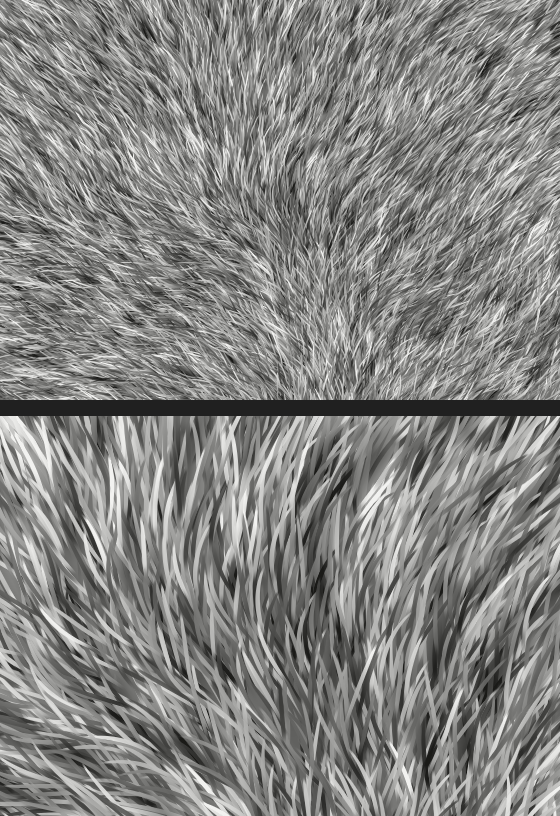
Top, the full canvas; bottom, a detail of the centre.
A Shadertoy shader for this texture:

```glsl
// Dense grey fur whose nap swirls from left-leaning to right-leaning.
// Jittered cells hold tapered, bent strokes: broad soft tufts set the shading,
// then many layers of fine hairs are painted over each other.

vec4 hash4(vec3 v) {
    vec4 h = fract(v.xyzx * vec4(0.1031, 0.1030, 0.0973, 0.1099));
    h += dot(h, h.wzxy + 33.33);
    return fract((h.xxyz + h.yzzw) * h.zywx);
}

// Blend factor from lower to upper half of the fur
float upperPart(vec2 p) {
    return smoothstep(0.33, 0.6, p.y + 0.03 * sin(p.x * 11.0));
}

// Angle along which the hair lies
float napAngle(vec2 p) {
    float upper = 2.53 - 1.8 * smoothstep(-0.1, 1.3, p.x);
    float lower = 2.8 - 1.9 * smoothstep(0.4, 1.1, p.x);
    float wander = 0.12 * sin(p.x * 9.0 + p.y * 6.0)
                 + 0.09 * sin(p.y * 19.0 - p.x * 8.0 + 2.0 * sin(p.x * 7.0));
    return mix(lower, upper, upperPart(p)) + wander;
}

// Broad light and dark areas
float broadShade(vec2 p) {
    vec2 parting = (p - vec2(0.72, 0.48)) / vec2(0.24, 0.1);
    vec2 hollow = (p - vec2(0.47, 0.25)) / vec2(0.16, 0.06);
    vec2 crest = (p - vec2(0.48, 0.62)) / vec2(0.2, 0.1);
    vec2 sheen = (p - vec2(1.36, 0.43)) / vec2(0.1, 0.16);
    return 0.05 * exp(-dot(crest, crest)) + 0.11 * exp(-dot(sheen, sheen))
         - 0.1 * exp(-dot(parting, parting)) - 0.05 * exp(-dot(hollow, hollow));
}

// Paints one layer of strokes; each cell of the given size holds one
void paintStrokes(inout float tone, vec2 p, vec2 nap, float splay, float layer,
                  float size, float width, float blur, float middle, float range) {
    vec2 g = p / size + layer * vec2(0.37, 0.61) + 20.0;
    vec2 cell = floor(g);
    for (int j = -1; j <= 1; j++)
    for (int i = -1; i <= 1; i++) {
        vec2 id = cell + vec2(i, j);
        vec4 h = hash4(vec3(id, layer * 7.0 + 3.0));
        vec2 d = g - id - h.xy;
        float along = dot(d, nap);
        float halfLength = 0.55 + 0.3 * h.z;
        float t = along / halfLength;
        if (abs(t) > 1.0) continue;

        // Lean and bend each stroke away from the common nap
        float lean = (fract(h.x * 37.0 + h.w * 11.0) - 0.5) * 2.0 * splay;
        float bend = (fract(h.y * 53.0 + h.z * 17.0) - 0.5) * 0.3;
        float across = nap.x * d.y - nap.y * d.x + along * (lean + bend * t);

        float taper = width * (1.0 - 0.35 * (t + 1.0) * 0.5 - 0.4 * t * t);
        float cover = clamp((taper - abs(across) * size) / blur + 0.5, 0.0, 1.0);
        cover *= 0.92 * smoothstep(-1.0, -0.5, t) * (1.0 - smoothstep(0.75, 1.0, t));
        tone = mix(tone, middle + (h.w - 0.5) * range + 0.2 * range * t * h.z, cover);
    }
}

void mainImage(out vec4 fragColor, in vec2 fragCoord) {
    vec2 p = fragCoord / iResolution.y;
    float pixel = 1.0 / iResolution.y;
    float angle = napAngle(p);
    vec2 nap = vec2(cos(angle), sin(angle));
    float splay = mix(0.5, 0.3, upperPart(p));

    // Soft tufts and gaps
    float shade = 0.0;
    for (int k = 0; k < 6; k++)
        paintStrokes(shade, p, nap, 0.25, float(k) + 50.0, 0.09, 0.011, 0.014, 0.0, 0.36);
    shade += broadShade(p);

    // Fine hairs, the upper layers lighter
    float tone = 0.42;
    for (int k = 0; k < 26; k++) {
        float height = float(k) / 25.0;
        paintStrokes(tone, p, nap, splay, float(k), 0.045, 0.0023, pixel,
                     0.56 + 0.16 * (height - 0.7), 0.66);
    }

    float grey = clamp(tone + shade, 0.1, 0.95);
    fragColor = vec4(grey, grey, grey - 0.008, 1.0);
}
```
